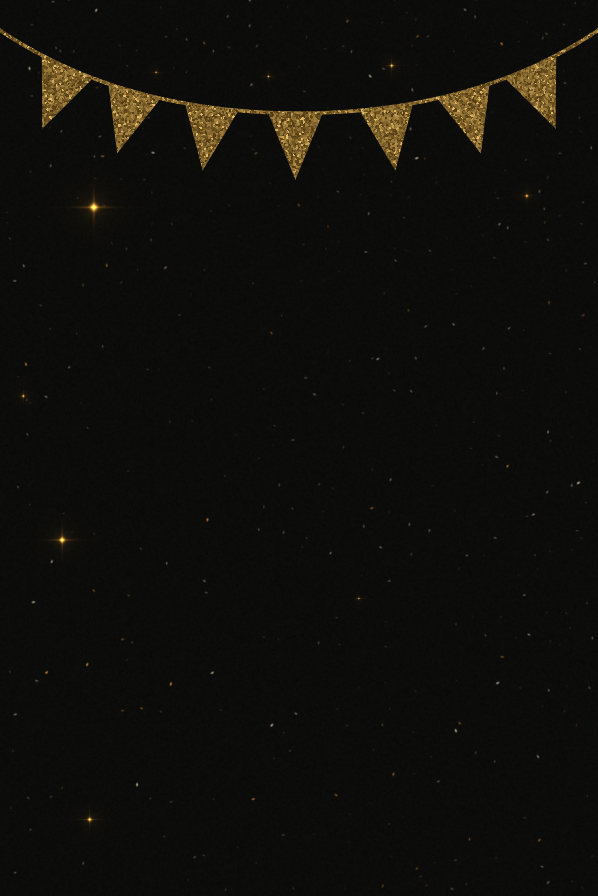
This background is drawn by a Shadertoy shader. Its source:

```glsl
// Glittering gold bunting hung across a near-black sky of fine gold dust and a few glowing stars.

float hash(vec2 p) {
    vec3 q = fract(p.xyx * vec3(0.1031, 0.1030, 0.0973));
    q += dot(q, q.yzx + 33.33);
    return fract((q.x + q.y) * q.z);
}

vec2 hash2(vec2 p) {
    return vec2(hash(p), hash(p + 57.3));
}

// Cellular noise: random shade of the nearest grain.
float grain(vec2 p) {
    vec2 cell = floor(p);
    float nearest = 9.0, shade = 0.0;
    for (int y = -1; y <= 1; y++)
    for (int x = -1; x <= 1; x++) {
        vec2 c = cell + vec2(x, y);
        float d = length(c + hash2(c) - p);
        if (d < nearest) {
            nearest = d;
            shade = hash(c + 19.7);
        }
    }
    return shade;
}

// Height of the hanging cord.
float cordHeight(float x) {
    float d2 = (x - 0.5) * (x - 0.5);
    return 1.3105 + d2 * (0.438 + 0.468 * d2);
}

float segmentDistance(vec2 p, vec2 a, vec2 b) {
    vec2 e = b - a;
    return length(p - a - e * clamp(dot(p - a, e) / dot(e, e), 0.0, 1.0));
}

float side(vec2 p, vec2 a, vec2 b) {
    return (b.x - a.x) * (p.y - a.y) - (b.y - a.y) * (p.x - a.x);
}

// Signed distance to a triangle with clockwise corners.
float triangleDistance(vec2 p, vec2 a, vec2 b, vec2 c) {
    float d = min(segmentDistance(p, a, b), min(segmentDistance(p, b, c), segmentDistance(p, c, a)));
    bool inside = side(p, a, b) < 0.0 && side(p, b, c) < 0.0 && side(p, c, a) < 0.0;
    return inside ? -d : d;
}

// Cord and seven pennants that lean outward toward the ends.
float buntingDistance(vec2 p) {
    float x = p.x - 0.5;
    float slope = x * (0.876 + 1.872 * x * x);
    float d = abs(p.y - cordHeight(p.x)) / sqrt(1.0 + slope * slope) - 0.0031;
    for (int k = -3; k <= 3; k++) {
        float i = float(k), n = abs(i);
        float shift = 0.5 - 0.006 * max(0.0, 1.0 - n);
        float middle = shift + i * (0.1543 - 0.0084 * n);
        float halfWidth = 0.0459 - 0.001 * n;
        vec2 tip = vec2(shift + i * (0.170 - 0.009 * n), 1.1992 + n * (0.0092 + 0.00645 * n));
        vec2 left = vec2(middle - halfWidth, cordHeight(middle - halfWidth));
        vec2 right = vec2(middle + halfWidth, cordHeight(middle + halfWidth));
        d = min(d, triangleDistance(p, left, right, tip));
    }
    return d;
}

// Short, randomly turned flecks, one at most in each grid cell.
vec3 dust(vec2 p, float cells, float amount, float pixel) {
    vec2 id = floor(p * cells);
    vec2 centre = (id + 0.15 + 0.7 * hash2(id + cells)) / cells;
    float angle = 6.2832 * hash(id + 3.1), power = hash(id + 8.6);
    vec2 q = mat2(cos(angle), -sin(angle), sin(angle), cos(angle)) * (p - centre);
    float radius = 0.0008 + 0.0008 * power * power;
    float d = length(q * vec2(0.65, 1.0)) - radius;
    float edge = smoothstep(0.15, 0.5, abs(centre.x - 0.5)) + smoothstep(1.2, 1.5, centre.y);
    float present = step(hash(id + 41.0), amount * (0.45 + 0.7 * edge));
    vec3 tint = mix(vec3(0.62, 0.58, 0.47), vec3(0.75, 0.46, 0.15), step(0.72, hash(id + 71.0)));
    return tint * present * (0.2 + 0.8 * power * power) * smoothstep(pixel, -pixel, d);
}

// Soft core, halo and crossed rays.
vec3 glowingStar(vec2 q, float size) {
    vec2 a = abs(q) / size;
    float r = length(a);
    float core = exp(-r * r / 0.000030);
    float halo = 0.28 * exp(-r / 0.014);
    float rays = exp(-a.x / 0.017 - a.y * a.y / 0.000004)
               + exp(-a.y / 0.014 - a.x * a.x / 0.000004);
    float power = min(1.0, 0.25 + size);
    return power * (vec3(1.0, 0.74, 0.32) * core + vec3(0.62, 0.40, 0.08) * (halo + 0.65 * rays));
}

void mainImage(out vec4 fragColor, in vec2 fragCoord) {
    // Canvas is 1 wide and 1.5 high.
    vec2 p = fragCoord / iResolution.xy * vec2(1.0, 1.5);
    float pixel = 1.0 / iResolution.x;
    float glitter = grain(p * 310.0);

    // Night sky
    vec3 color = vec3(0.046, 0.046, 0.039) + 0.012 * (glitter - 0.5);
    color += dust(p, 15.0, 0.50, pixel) + 0.55 * dust(p + 0.37, 27.0, 0.28, pixel);

    // Main stars: position and size
    vec3 stars[9] = vec3[9](
        vec3(0.157, 1.153, 1.0), vec3(0.104, 0.596, 0.72), vec3(0.150, 0.128, 0.52),
        vec3(0.039, 0.837, 0.36), vec3(0.655, 1.390, 0.42), vec3(0.881, 1.172, 0.40),
        vec3(0.261, 1.379, 0.28), vec3(0.449, 1.372, 0.28), vec3(0.600, 0.498, 0.26));
    for (int i = 0; i < 9; i++) color += glowingStar(p - stars[i].xy, stars[i].z);

    // Gold bunting
    vec3 gold = mix(vec3(0.32, 0.23, 0.07), vec3(0.70, 0.56, 0.28), glitter);
    gold += vec3(0.20, 0.18, 0.12) * smoothstep(0.88, 1.0, glitter);
    color = mix(color, gold, smoothstep(0.6 * pixel, -0.6 * pixel, buntingDistance(p)));

    fragColor = vec4(clamp(color, 0.0, 1.0), 1.0);
}
```
